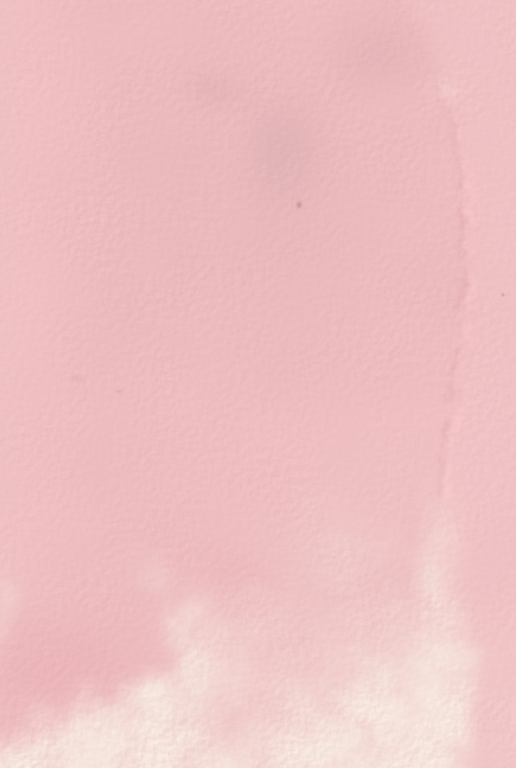
Write a Shadertoy shader that draws this texture.

```glsl
#define PINK vec3(0.929, 0.737, 0.748)
#define CREAM vec3(0.962, 0.898, 0.864)
#define ROSE vec3(0.918, 0.695, 0.710)
#define STAIN vec3(0.835, 0.660, 0.675)
#define BLUSH vec3(0.948, 0.768, 0.778)
#define GRAIN_SCALE 120.0
#define GRAIN_DEPTH 0.062
#define EDGE_WOBBLE 0.045

vec2 hashGradient(vec2 cell) {
    vec3 h = fract(cell.xyx * vec3(0.1031, 0.1030, 0.0973));
    h += dot(h, h.yzx + 33.33);
    float angle = 6.2832 * fract((h.x + h.y) * h.z);
    return vec2(cos(angle), sin(angle));
}

float gradientNoise(vec2 p) {
    vec2 i = floor(p), f = p - i;
    vec2 w = f * f * f * (f * (f * 6.0 - 15.0) + 10.0);
    float a = dot(hashGradient(i), f);
    float b = dot(hashGradient(i + vec2(1, 0)), f - vec2(1, 0));
    float c = dot(hashGradient(i + vec2(0, 1)), f - vec2(0, 1));
    float d = dot(hashGradient(i + 1.0), f - 1.0);
    return mix(mix(a, b, w.x), mix(c, d, w.x), w.y);
}

float fbm(vec2 p) {
    float sum = 0.0, amp = 0.6;
    for (int k = 0; k < 4; k++) {
        sum += amp * gradientNoise(p);
        p = mat2(1.6, 1.2, -1.2, 1.6) * p + 7.3;
        amp *= 0.55;
    }
    return sum;
}

// Soft elliptical spot
float blob(vec2 p, vec2 center, vec2 radius) {
    vec2 d = (p - center) / radius;
    return exp(-dot(d, d));
}

// Height of the bare paper along the bottom
float washLine(float x) {
    const float heights[12] = float[12](0.050, 0.078, 0.098, 0.130, 0.205, 0.200,
                                        0.205, 0.215, 0.225, 0.235, 0.200, 0.200);
    float s = clamp(x, 0.0, 1.0) * 10.0;
    int i = int(s);
    return mix(heights[i], heights[i + 1], smoothstep(0.0, 1.0, fract(s)));
}

float barePaper(vec2 uv, vec2 p) {
    vec2 q = uv + EDGE_WOBBLE * vec2(fbm(p * 11.0), fbm(p * 11.0 + 31.0));
    float soft = mix(0.045, 0.15, smoothstep(0.3, 0.55, q.x));
    float line = washLine(q.x);
    float bare = 1.0 - smoothstep(line - soft, line + soft * 0.5, q.y);
    bare *= 1.0 - 0.85 * smoothstep(0.865, 0.945, q.x);
    bare *= 1.0 - 0.55 * blob(q, vec2(0.48, 0.09), vec2(0.12, 0.08));
    bare *= 1.0 - 0.45 * blob(q, vec2(0.62, 0.15), vec2(0.11, 0.06));
    bare *= 1.0 - 0.40 * blob(q, vec2(0.03, 0.045), vec2(0.07, 0.04));
    // Pale tongues reaching up into the wash
    bare = max(bare, 0.72 * blob(q, vec2(0.360, 0.190), vec2(0.040, 0.048)));
    bare = max(bare, 0.62 * blob(q, vec2(0.845, 0.245), vec2(0.042, 0.085)));
    bare = max(bare, 0.25 * blob(q, vec2(0.305, 0.255), vec2(0.035, 0.025)));
    bare = max(bare, 0.30 * blob(q, vec2(0.660, 0.265), vec2(0.130, 0.065)));
    bare = max(bare, 0.35 * blob(q, vec2(0.000, 0.205), vec2(0.025, 0.050)));
    return clamp(bare * (0.95 + 0.7 * fbm(p * 22.0)), 0.0, 1.0);
}

void mainImage(out vec4 fragColor, in vec2 fragCoord) {
    vec2 uv = fragCoord / iResolution.xy;
    vec2 p = fragCoord / iResolution.y;
    vec2 warped = uv + 0.03 * vec2(fbm(p * 7.0), fbm(p * 7.0 + 17.0));

    // Broad washes of pigment
    vec3 color = PINK + 0.014 * fbm(p * 6.0);
    color = mix(color, BLUSH, 0.5 * (1.0 - smoothstep(0.0, 0.22, warped.x)) * smoothstep(0.1, 0.35, uv.y));
    color = mix(color, BLUSH, 0.55 * blob(warped, vec2(0.75, 0.40), vec2(0.25, 0.10)));
    color = mix(color, ROSE, 0.65 * blob(warped, vec2(0.10, 0.135), vec2(0.16, 0.065)));
    color = mix(color, ROSE, 0.40 * blob(warped, vec2(0.45, 0.245), vec2(0.13, 0.035)));

    // Greyish stains
    float stain = 0.36 * blob(warped, vec2(0.55, 0.81), vec2(0.075, 0.070));
    stain += 0.32 * blob(warped, vec2(0.73, 0.935), vec2(0.10, 0.055));
    stain += 0.28 * blob(warped, vec2(0.42, 0.885), vec2(0.06, 0.030));
    stain += 0.17 * blob(warped, vec2(0.57, 0.69), vec2(0.16, 0.17));
    stain += 0.10 * blob(warped, vec2(0.28, 0.75), vec2(0.14, 0.18));
    color = mix(color, STAIN, stain);

    // Broken tide line with a lighter margin on its right
    float rise = uv.y - 0.70;
    float tideX = 0.896 - (rise > 0.0 ? 1.35 : 0.40) * rise * rise
        + 0.022 * fbm(p * 18.0) + 0.012 * fbm(p * 60.0);
    float side = uv.x - tideX;
    float span = smoothstep(0.31, 0.37, uv.y) * (1.0 - smoothstep(0.84, 0.92, uv.y));
    float broken = smoothstep(-0.22, 0.25, fbm(p * 30.0 + 5.0));
    color = mix(color, BLUSH, 0.6 * smoothstep(-0.01, 0.05, side));
    color -= span * broken * exp(-pow(side / 0.008, 2.0)) * vec3(0.022, 0.036, 0.032);
    color += span * broken * 0.022 * exp(-pow((side - 0.016) / 0.012, 2.0));
    float frayed = blob(warped, vec2(0.86, 0.89), vec2(0.025, 0.014));
    color = mix(color, CREAM, 0.25 * frayed * (1.0 + 2.0 * fbm(p * 50.0)));

    float bare = barePaper(uv, p);
    color = mix(color, CREAM, bare);

    // Paper tooth lit from the upper left
    vec2 g = p * GRAIN_SCALE;
    float relief = fbm(g) - fbm(g + vec2(-0.35, 0.35));
    relief *= 0.8 + 0.8 * gradientNoise(p * 12.0);
    color += GRAIN_DEPTH * (0.55 + 0.45 * bare) * relief * vec3(0.8, 1.0, 1.0);

    // Stray flecks
    float fleck = blob(uv, vec2(0.580, 0.733), vec2(0.005, 0.004));
    fleck += blob(uv, vec2(0.975, 0.616), vec2(0.003, 0.002));
    fleck += 0.5 * blob(uv, vec2(0.230, 0.490), vec2(0.006, 0.002));
    fleck += 0.25 * blob(uv, vec2(0.150, 0.507), vec2(0.010, 0.005));
    color -= 0.13 * fleck;

    fragColor = vec4(clamp(color, 0.0, 1.0), 1.0);
}
```
